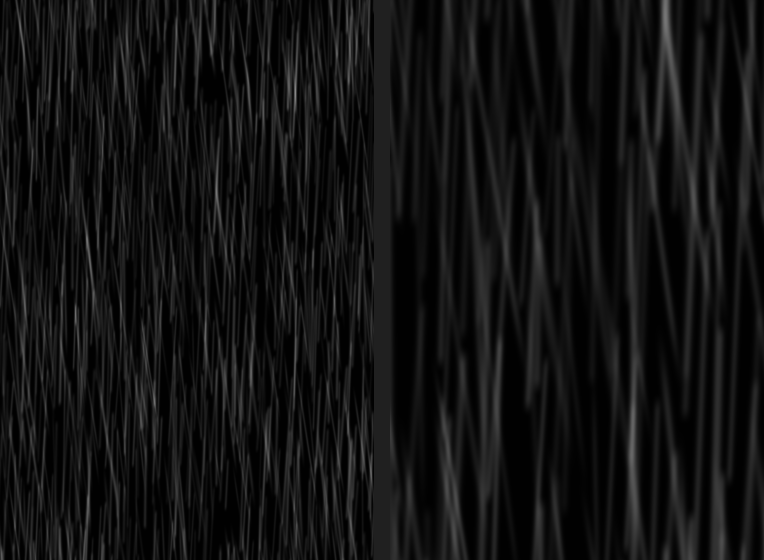
Left: the whole. Right: its middle third, enlarged.
This texture is drawn by a Shadertoy shader. Its source:

```glsl
const int   LAYERS        = 14;
const float COLUMN_WIDTH  = 0.031;   // all lengths in canvas heights
const float CELL_HEIGHT   = 0.4;
const vec2  LENGTH_RANGE  = vec2(0.1, 0.29);
const vec2  RADIUS_RANGE  = vec2(0.0018, 0.0027);
const vec2  LIGHT_RANGE   = vec2(0.045, 0.137);
const vec2  RIGHT_LEAN    = vec2(0.015, 0.065);
const vec2  LEFT_LEAN     = vec2(-0.15, -0.03);
const float RIGHT_SHARE   = 0.6;
const float BLUNT_FADE    = 0.012;
const float TAPER_FADE    = 0.06;
const float TILT_SPREAD   = 0.025;
const vec2  CLUMP_SCALE   = vec2(11.0, 4.5);
const float CLUMP_DEPTH   = 0.65;
const float BACKGROUND    = 0.003;

float hash(vec3 p) {
    p = fract(p * vec3(0.1031, 0.1030, 0.0973));
    p += dot(p, p.yzx + 33.33);
    return fract((p.x + p.y) * p.z);
}

vec2 gradient(vec2 cell) {
    float angle = 6.2832 * hash(vec3(cell, 71.0));
    return vec2(cos(angle), sin(angle));
}

float gradientNoise(vec2 p) {
    vec2 i = floor(p), f = fract(p);
    vec2 u = f * f * f * (f * (f * 6.0 - 15.0) + 10.0);
    vec2 e = vec2(1.0, 0.0);
    float low  = mix(dot(gradient(i), f), dot(gradient(i + e.xy), f - e.xy), u.x);
    float high = mix(dot(gradient(i + e.yx), f - e.yx), dot(gradient(i + e.xx), f - e.xx), u.x);
    return mix(low, high, u.y);
}

// One sheared grid of streaks, at most one streak per cell
float streakLayer(vec2 p, float layer, float lean, float fade) {
    float x = (p.x - lean * p.y) / COLUMN_WIDTH + 40.0 + 7.0 * hash(vec3(layer, 5.0, 9.0));
    float column = floor(x);
    float y = p.y / CELL_HEIGHT + 20.0 + hash(vec3(column, layer, 3.0));
    vec3 id = vec3(column, floor(y), layer * 17.0);

    float streakLength = mix(LENGTH_RANGE.x, LENGTH_RANGE.y, hash(id + 11.0));
    float radius       = mix(RADIUS_RANGE.x, RADIUS_RANGE.y, hash(id + 23.0));
    float light        = mix(LIGHT_RANGE.x, LIGHT_RANGE.y, hash(id + 37.0));
    float tilt         = TILT_SPREAD * (2.0 * hash(id + 41.0) - 1.0);
    float slack        = CELL_HEIGHT - streakLength;

    // Offsets from the middle of the streak
    float along  = (fract(y) - 0.5) * CELL_HEIGHT - slack * (hash(id + 53.0) - 0.5);
    float jitter = 0.4 * (hash(id + 67.0) - 0.5);
    float across = (fract(x) - 0.5 - jitter) * COLUMN_WIDTH - tilt * along;

    float profile = exp(-across * across / (radius * radius));
    float ends = smoothstep(0.0, fade, 0.5 * streakLength - abs(along));
    return light * profile * ends;
}

void mainImage(out vec4 fragColor, in vec2 fragCoord) {
    vec2 p = fragCoord / iResolution.y;
    float rain = 0.0;

    // Blunt streaks lean right, tapered ones lean left
    for (int i = 0; i < LAYERS; i++) {
        float layer = float(i) + 1.0;
        bool leansRight = layer <= RIGHT_SHARE * float(LAYERS);
        vec2 leanRange = leansRight ? RIGHT_LEAN : LEFT_LEAN;
        float lean = mix(leanRange.x, leanRange.y, hash(vec3(layer, 29.0, 13.0)));
        rain += streakLayer(p, layer, lean, leansRight ? BLUNT_FADE : TAPER_FADE);
    }

    // Uneven density in tall soft patches
    float clumps = 1.0 + CLUMP_DEPTH * gradientNoise(p * CLUMP_SCALE + 3.7);
    fragColor = vec4(vec3(BACKGROUND + rain * clumps), 1.0);
}
```
